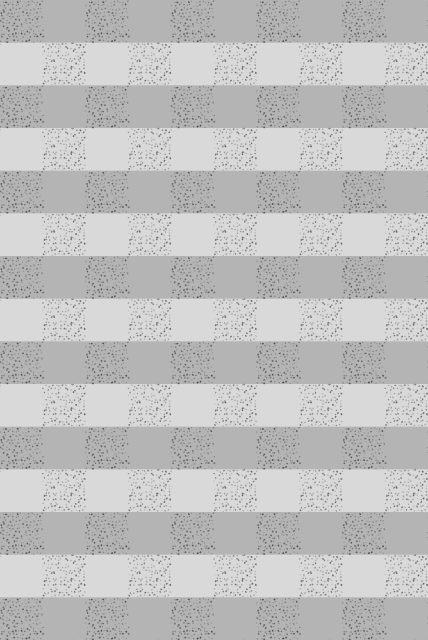
A WebGL 1 fragment shader for this pattern:

```glsl
precision highp float;
// Gray banded checkerboard, ten squares across and fifteen down, with every other
// square sprinkled with fine dark chips. Chips sit on a staggered, jittered grid of
// 12 x 12 slots per square, and the scatter repeats every two squares both ways.

uniform vec2 u_resolution;

const float CHIPS = 12.0; // chip grid slots along one square

vec2 hash2(vec2 p) {
  vec2 q = vec2(dot(p, vec2(127.1, 311.7)), dot(p, vec2(269.5, 183.3)));
  return fract(sin(q) * 43758.55);
}

// Signed distance to a small rounded, slightly oblong chip
float chipDistance(vec2 p, float angle, vec2 halfSize) {
  float c = cos(angle), s = sin(angle);
  vec2 q = abs(vec2(c * p.x + s * p.y, c * p.y - s * p.x));
  float corner = 0.8 * min(halfSize.x, halfSize.y);
  vec2 d = q - halfSize + corner;
  return length(max(d, 0.0)) + min(max(d.x, d.y), 0.0) - corner;
}

// Horizontal bands: dark on even rows, light on odd rows
vec3 bandColor(float y, float pixel) {
  float inside = 0.5 - abs(mod(y - 0.5, 2.0) - 1.0);
  float light = clamp(inside / pixel + 0.5, 0.0, 1.0);
  return mix(vec3(0.706), vec3(0.851), light);
}

// Lays the chips of the neighbouring grid slots over the ground color
vec3 addChips(vec3 ground, vec2 grid, float pixel) {
  vec3 color = ground;
  vec2 slot = floor(grid);
  for (int j = -1; j <= 1; j++) {
    for (int i = -1; i <= 1; i++) {
      vec2 id = slot + vec2(float(i), float(j));
      vec2 square = floor((id + 0.5) / CHIPS);
      float speckled = 1.0 - mod(square.x + square.y, 2.0);

      // The seed wraps so that all tiles share one scatter
      vec2 seed = mod(id + 0.5, 2.0 * CHIPS);
      vec2 place = hash2(seed);
      vec2 form = hash2(seed + 31.7);
      vec2 look = hash2(seed + 67.3);

      float stagger = 0.5 * mod(id.y, 2.0) - 0.25;
      vec2 center = id + 0.5 + 0.72 * (place - 0.5) + vec2(stagger, 0.0);
      float radius = mix(0.11, 0.24, form.x);
      vec2 halfSize = radius * vec2(1.1, mix(0.7, 1.0, form.y));
      float d = chipDistance(grid - center, 6.28 * look.x, halfSize);

      // Soft edge; chips finer than a pixel fade so their total tone holds
      float fade = radius * radius / (radius * radius + 0.15 * pixel * pixel);
      float cover = fade * smoothstep(0.8, -0.8, d / pixel);

      // Charcoal to mid gray, relative to the band, with a few empty slots
      float tone = mix(0.2, 0.8, look.y);
      float present = step(0.06, fract(7.0 * (place.x + form.y)));
      vec3 chip = ground * vec3(tone, tone, tone - 0.006);
      color = mix(color, chip, cover * speckled * present);
    }
  }
  return color;
}

void main() {
  vec2 p = gl_FragCoord.xy / u_resolution * vec2(10.0, 15.0);
  float pixel = 10.0 / u_resolution.x;
  vec3 color = bandColor(p.y, pixel);
  color = addChips(color, p * CHIPS, pixel * CHIPS);
  gl_FragColor = vec4(color, 1.0);
}
```
